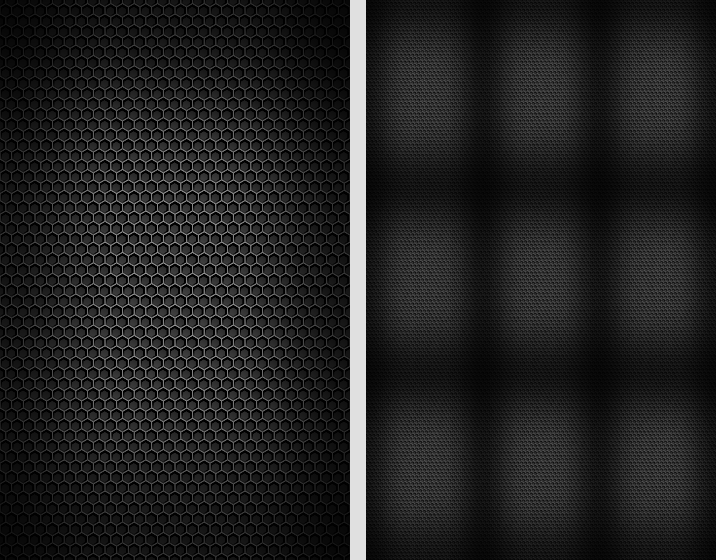
Left, the tile; right, the same tile 3 across and 3 down.
This pattern is drawn by a WebGL 2 fragment shader. Its source:

```glsl
#version 300 es
precision highp float;

uniform vec2 u_resolution;
out vec4 fragColor;

float hash(vec2 p) {
    return fract(sin(dot(p, vec2(127.1, 311.7))) * 43758.5453);
}

// Distance measure of a pointy-top hexagon: 0.5 on the border of a unit cell
float hexRadius(vec2 p) {
    p = abs(p);
    return max(p.x, dot(p, vec2(0.5, 0.8660)));
}

void main() {
    vec2 uv = gl_FragCoord.xy / u_resolution;
    float pixel = 30.0 / u_resolution.x;

    // 30 columns and 54 staggered rows, as two interleaved lattices
    vec2 pitch = vec2(1.0, 1.7320);
    vec2 grid = uv * vec2(30.0, 27.0);
    vec2 idA = floor(grid + 0.5);
    vec2 idB = floor(grid) + 0.5;
    vec2 a = (grid - idA) * pitch;
    vec2 b = (grid - idB) * pitch;
    bool nearA = dot(a, a) < dot(b, b);
    vec2 cell = nearA ? a : b;
    vec2 id = mod(nearA ? idA : idB, vec2(30.0, 27.0));
    float variation = hash(id) - 0.5;

    // Hole wall: black at the upper right, faintly lit at the lower left
    float slope = dot(cell, vec2(-0.5, -0.8660));
    float shade = mix(0.0, 0.17, smoothstep(0.1, 0.45, slope));

    // Raised floor, shifted down and left
    vec2 shift = vec2(-0.03 + 0.03 * variation, -0.06);
    float floorRadius = hexRadius(cell - shift);
    float floorShade = 0.205 + 0.08 * slope + 0.04 * variation;
    float floorMask = 1.0 - smoothstep(0.31 - 0.4 * pixel, 0.31 + 0.4 * pixel, floorRadius);
    shade = mix(shade, floorShade, floorMask);

    // Thin metal rim shared by neighbouring cells
    float rim = smoothstep(0.45 - 0.4 * pixel, 0.45 + 0.4 * pixel, hexRadius(cell));
    shade = mix(shade, 0.53 + 0.1 * cell.y, rim);

    // Glow in the middle, fading evenly towards all borders
    vec2 glow = 1.0 - pow(abs(cos(3.14159 * uv)), vec2(4.0));
    vec2 light = mix(vec2(0.37), vec2(1.0), glow);
    fragColor = vec4(vec3(shade * light.x * light.y), 1.0);
}
```
